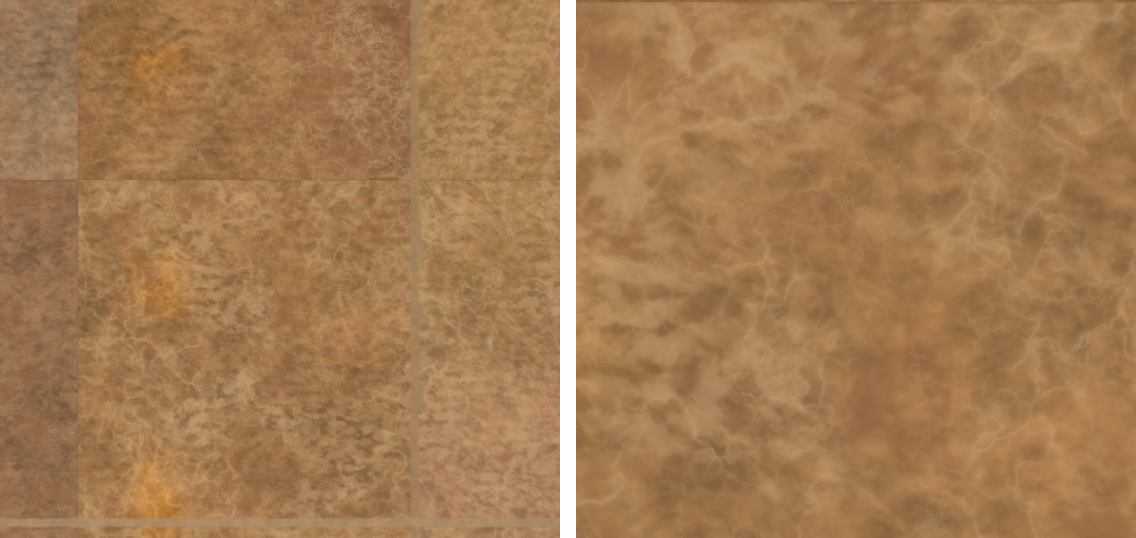
Left, the full canvas; right, a detail of the centre.
Give the GLSL for this texture, as a WebGL 1 fragment shader.

```glsl
precision highp float;
// Brown veined marble floor tiles with tight seams, sandy grout lines and amber stains.
uniform vec2 u_resolution;

float hash(vec2 p) {
  return fract(sin(dot(p, vec2(127.1, 311.7))) * 43758.5);
}

float noise(vec2 p) {
  vec2 i = floor(p), f = fract(p);
  f = f * f * (3.0 - 2.0 * f);
  return mix(mix(hash(i), hash(i + vec2(1, 0)), f.x),
             mix(hash(i + vec2(0, 1)), hash(i + vec2(1, 1)), f.x), f.y);
}

float fbm(vec2 p) {
  float sum = 0.0, amp = 0.5;
  for (int i = 0; i < 5; i++) {
    sum += amp * noise(p);
    p = mat2(1.6, 1.2, -1.2, 1.6) * p + 7.3;
    amp *= 0.5;
  }
  return sum;
}

// Distance-like value that falls to zero on the borders of random cells
float cellEdge(vec2 p) {
  vec2 base = floor(p);
  float near = 9.0, second = 9.0;
  for (int y = -1; y <= 1; y++) {
    for (int x = -1; x <= 1; x++) {
      vec2 c = base + vec2(x, y);
      float d = length(c + vec2(hash(c), hash(c + 41.7)) - p);
      second = min(second, max(near, d));
      near = min(near, d);
    }
  }
  return second - near;
}

// Crooked mineral veins, broken up so that they fade in and out
float veins(vec2 p, float scale, float sharpness) {
  vec2 warp = vec2(fbm(p * scale * 1.1), fbm(p * scale * 1.1 + 19.0)) - 0.5;
  float edge = cellEdge(p * scale + warp * 2.4);
  return exp(-edge * sharpness) * smoothstep(0.3, 0.62, fbm(p * scale * 0.6 + 5.0));
}

vec3 tileTone(vec2 id, vec2 p) {
  float upper = step(0.5, id.y);
  vec3 left = mix(vec3(0.555, 0.405, 0.285), vec3(0.625, 0.490, 0.365), upper);
  vec3 middle = mix(vec3(0.615, 0.445, 0.280), vec3(0.610, 0.435, 0.270), upper);
  vec3 right = mix(vec3(0.645, 0.475, 0.335), vec3(0.640, 0.475, 0.300), smoothstep(0.15, 0.5, p.y));
  return id.x < 0.0 ? left : (id.x < 1.0 ? middle : right);
}

vec3 marble(vec2 p, vec2 id) {
  vec2 q = p + id * vec2(17.3, 9.7) + 20.0;
  float rightSide = step(0.5, id.x), leftSide = step(id.x, -0.5), upper = step(0.5, id.y);
  float upperMiddle = upper * (1.0 - rightSide) * (1.0 - leftSide);

  // Right-hand tiles carry slanted veins
  float slant = mix(-0.45, 0.45, upper);
  vec2 along = mix(q, vec2(q.x - slant * q.y, q.y * 0.75), rightSide);
  float cloud = fbm(q * 5.0);
  float mottle = fbm(q * 18.0 + cloud * 3.0);
  float fleck = fbm(q * vec2(60.0, 85.0) + mottle * 2.0);
  float grain = noise(q * vec2(170.0, 210.0)) - 0.5;

  vec3 col = tileTone(id, p);
  float calm = 1.0 - 0.4 * rightSide;
  col *= 1.0 + calm * (0.34 * (cloud - 0.48) + 0.38 * (mottle - 0.48)) + 0.36 * (fleck - 0.48) + 0.05 * grain;

  // Reddish brown inclusions
  float dark = smoothstep(0.50, 0.68, mottle) * calm;
  col = mix(col, vec3(0.505, 0.340, 0.225), 0.50 * dark);

  // Russet shade in the right half of the upper middle tile
  float russet = upperMiddle * smoothstep(0.40, 0.68, p.x);
  col = mix(col, vec3(0.525, 0.355, 0.245), russet * 0.45);

  // Hazy bloom, broad vein web and finer crackle
  float strength = mix(1.0, 0.25, leftSide) * mix(1.0, 0.45, upperMiddle);
  float bloom = smoothstep(0.42, 0.70, fbm(q * 9.0 + 31.0)) * smoothstep(0.3, 0.6, fleck);
  col = mix(col, vec3(0.715, 0.570, 0.420), 0.60 * strength * bloom);
  vec3 cream = vec3(0.780, 0.630, 0.460);
  float broad = veins(along, 11.0, 7.0);
  float fine = veins(along + 3.0, 24.0, 6.5);
  float hair = veins(q + 8.0, 50.0, 6.0);
  float patchy = 0.55 + 0.9 * fleck;
  col = mix(col, cream, strength * 0.56 * broad * patchy);
  col = mix(col, cream, (strength + russet * 0.5) * 0.46 * fine * patchy);
  return mix(col, cream, (0.24 + russet * 0.26) * hair);
}

void main() {
  vec2 p = gl_FragCoord.xy / u_resolution.y;
  float px = 1.0 / u_resolution.y;

  // Tile grid, in units of the canvas height
  vec2 pitch = vec2(0.626, 0.637);
  vec2 grid = (p - vec2(0.145, 0.0285)) / pitch;
  vec3 col = marble(p, floor(grid));

  // Amber stains in a vertical row
  for (int i = 0; i < 3; i++) {
    vec2 d = p - vec2(0.29, 0.055 + 0.41 * float(i));
    d += 0.12 * (vec2(fbm(p * 14.0), fbm(p * 14.0 + 9.0)) - 0.5);
    col = mix(col, col * vec3(1.16, 1.06, 0.74), 0.85 * exp(-dot(d, d) * 320.0));
  }

  // Tight seams on every line, grout on alternate lines
  vec2 seam = abs(fract(grid + 0.5) - 0.5) * pitch;
  float joint = 1.0 - smoothstep(0.0, 0.002 + px, min(seam.x * 2.0, seam.y));
  col *= 1.0 - 0.06 * joint;
  vec2 line = abs(mod(grid + vec2(0.0, 1.0), 2.0) - 1.0) * pitch;
  float ragged = 0.006 * (fbm(p * 50.0) - 0.5);
  float chipped = 0.010 * smoothstep(0.62, 0.78, noise(p * vec2(30.0, 19.0) + 4.0)) * step(0.771, p.x);
  vec2 grout = 1.0 - smoothstep(vec2(0.0045), vec2(0.0085 + px), line + ragged - vec2(chipped, 0.001));
  vec3 sand = mix(vec3(0.635, 0.505, 0.365), vec3(0.680, 0.545, 0.405), grout.y);
  sand *= 0.92 + 0.16 * fbm(p * 70.0);
  col = mix(col, sand, 0.88 * max(grout.x, grout.y));

  // Small pale chip
  vec2 chip = (p - vec2(0.911, 0.363)) / vec2(0.006, 0.016);
  col = mix(col, vec3(0.74, 0.64, 0.51), 0.7 * exp(-dot(chip, chip) * 1.5));
  gl_FragColor = vec4(col, 1.0);
}
```
